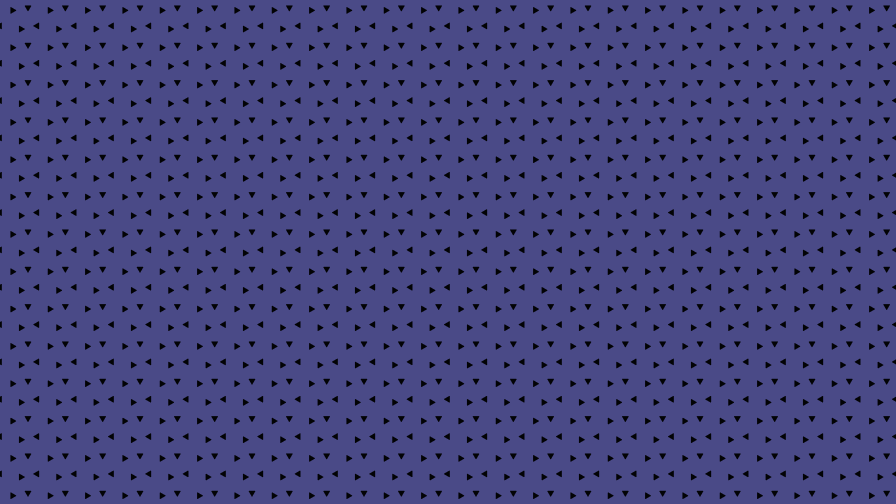
Write a WebGL 2 fragment shader that draws this pattern.

```glsl
#version 300 es
precision highp float;

#define TILES_ACROSS 24.0
#define HALF_SIDE 0.071
#define CORNER_RADIUS 0.015
#define GROUND_COLOR vec3(0.29, 0.29, 0.53)
#define INK_COLOR vec3(0.008, 0.01, 0.02)

uniform vec2 u_resolution;
out vec4 fragColor;

// Centroid in the tile (y downward) and pointing angle in quarter turns
const vec3 TRIANGLES[4] = vec3[4](
    vec3(0.335, 0.278, 0.0),
    vec3(0.750, 0.202, 1.0),
    vec3(0.563, 0.778, 0.0),
    vec3(0.993, 0.694, 2.0)
);

// Signed distance to an equilateral triangle with its apex along +y
float triangleDistance(vec2 p, float halfSide) {
    const float k = sqrt(3.0);
    p.x = abs(p.x) - halfSide;
    p.y += halfSide / k;
    if (p.x + k * p.y > 0.0) p = vec2(p.x - k * p.y, -k * p.x - p.y) * 0.5;
    p.x -= clamp(p.x, -2.0 * halfSide, 0.0);
    return -length(p) * sign(p.y);
}

void main() {
    // Tile coordinates, measured from the top left corner
    float pixel = TILES_ACROSS / u_resolution.x;
    vec2 p = vec2(gl_FragCoord.x, u_resolution.y - gl_FragCoord.y) * pixel;

    // Nearest triangle, wrapped across tile borders
    float dist = 1.0;
    for (int i = 0; i < 4; i++) {
        vec2 offset = p - TRIANGLES[i].xy;
        offset -= floor(offset + 0.5);
        float angle = TRIANGLES[i].z * radians(90.0);
        vec2 apex = vec2(cos(angle), sin(angle));
        vec2 local = vec2(dot(offset, vec2(-apex.y, apex.x)), dot(offset, apex));
        dist = min(dist, triangleDistance(local, HALF_SIDE) - CORNER_RADIUS);
    }

    // Ink over ground with a one pixel soft edge
    float ink = clamp(0.5 - dist / pixel, 0.0, 1.0);
    fragColor = vec4(mix(GROUND_COLOR, INK_COLOR, ink), 1.0);
}
```
